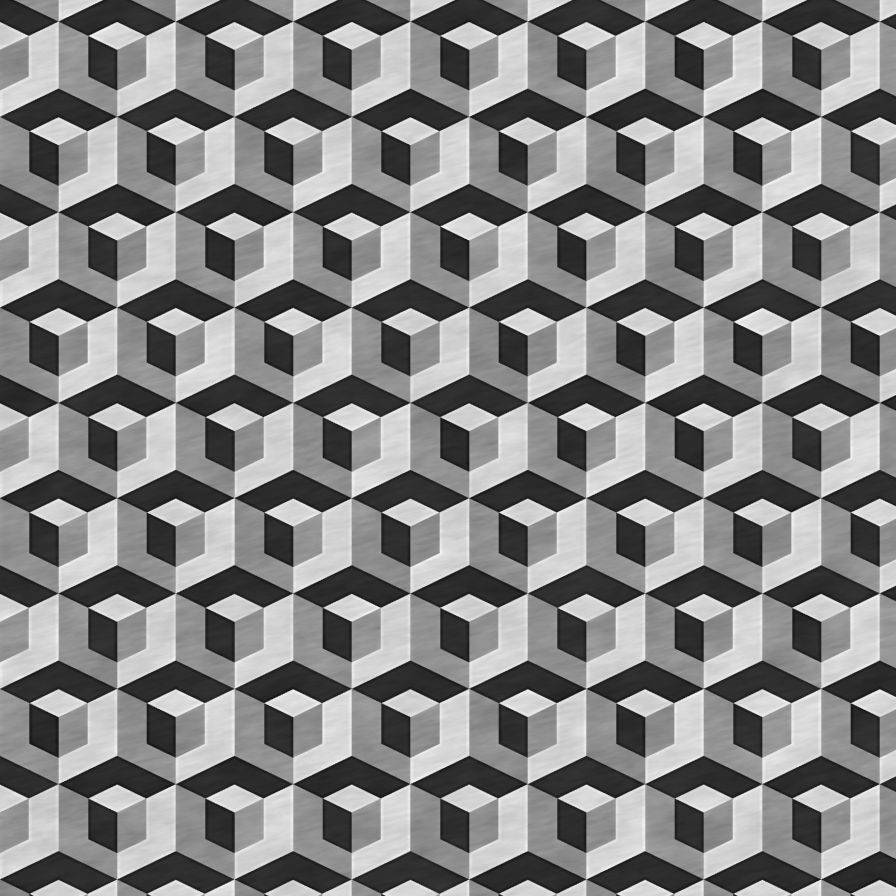
A Shadertoy shader for this pattern:

```glsl
#define HALF_WIDTH 0.06547
#define ORIGIN vec2(0.5236, 0.5130)
#define ROW_STEP 1.625
#define SLOPE 0.483
#define CORNER_Y 0.088
#define INNER_WIDTH 0.495
#define INNER_HEIGHT 0.585
#define DARK 0.175
#define MID 0.56
#define LIGHT 0.83
#define GRAIN 0.17
#define SAMPLES 3

float hash(vec2 p) {
    return fract(sin(dot(p, vec2(127.1, 311.7))) * 43758.5453);
}

float noise(vec2 p) {
    vec2 i = floor(p), f = fract(p);
    f = f * f * (3.0 - 2.0 * f);
    return mix(mix(hash(i), hash(i + vec2(1, 0)), f.x),
               mix(hash(i + vec2(0, 1)), hash(i + vec2(1, 1)), f.x), f.y);
}

float fbm(vec2 p) {
    float sum = 0.0, amp = 0.5;
    for (int i = 0; i < 4; i++) {
        sum += amp * noise(p);
        p = p * 2.1 + 17.3;
        amp *= 0.55;
    }
    return sum;
}

// Height in a hexagonal cell, measured along its slanted edges
float slantHeight(vec2 q) {
    return abs(q.y) + SLOPE * abs(q.x);
}

// Offset from the centre of the nearest cell in one row; id is (column, row)
vec2 rowOffset(vec2 p, float row, out vec2 id) {
    float shift = mod(row, 2.0);
    float column = floor((p.x - shift) * 0.5 + 0.5);
    id = vec2(column, row);
    return p - vec2(shift + 2.0 * column, row * ROW_STEP);
}

// Streaked stone grain, shifted a little from piece to piece
float stoneGrain(vec2 p, float seed) {
    p = mat2(0.97, -0.24, 0.24, 0.97) * p + seed * 7.0;
    float clouds = fbm(p * vec2(1.4, 2.2)) - 0.5;
    float streaks = fbm(p * vec2(3.5, 17.0)) - 0.5;
    return 0.75 * clouds + 0.55 * streaks + 0.12 * (seed - 0.5);
}

float cubePattern(vec2 p) {
    // Nearest hexagonal cell
    float row = floor(p.y / ROW_STEP);
    vec2 id, upperId;
    vec2 q = rowOffset(p, row, id);
    vec2 upper = rowOffset(p, row + 1.0, upperId);
    if (slantHeight(upper) < slantHeight(q)) {
        q = upper;
        id = upperId;
    }

    // Face: 0 top, 1 left, 2 right; the small cube shares the corner
    float roof = q.y - CORNER_Y - SLOPE * abs(q.x);
    int face = roof > 0.0 ? 0 : (q.x < 0.0 ? 1 : 2);
    float inner = max(abs(q.x) - INNER_WIDTH,
                      slantHeight(q + vec2(0.0, 0.02)) - INNER_HEIGHT);
    bool inside = inner < 0.0;
    vec3 shades = inside ? vec3(LIGHT, DARK, MID) : vec3(DARK, MID, LIGHT);
    float shade = shades[face];

    // Stone variation, weaker on the dark pieces
    float seed = hash(id + vec2(float(face) * 13.0, inside ? 41.0 : 5.0));
    shade += GRAIN * mix(0.45, 1.0, smoothstep(0.1, 0.6, shade)) * stoneGrain(p, seed);

    // Crisper contrast along the seams
    float rim = (ROW_STEP + SLOPE) * 0.5 - slantHeight(q);
    float seam = min(min(1.0 - abs(q.x), rim), min(abs(inner), abs(roof)));
    if (face > 0) seam = min(seam, abs(q.x));
    shade += (shade - 0.5) * 0.17 * (1.0 - smoothstep(0.02, 0.07, seam));
    return shade;
}

void mainImage(out vec4 fragColor, in vec2 fragCoord) {
    // Average over a little more than one pixel for smooth edges
    float total = 0.0;
    for (int j = 0; j < SAMPLES; j++)
    for (int i = 0; i < SAMPLES; i++) {
        vec2 jitter = (vec2(i, j) + 0.5) / float(SAMPLES) - 0.5;
        vec2 uv = (fragCoord + 1.3 * jitter) / iResolution.y;
        total += cubePattern((uv - ORIGIN) / HALF_WIDTH);
    }
    float shade = total / float(SAMPLES * SAMPLES);
    fragColor = vec4(vec3(clamp(shade, 0.0, 1.0)), 1.0);
}
```
